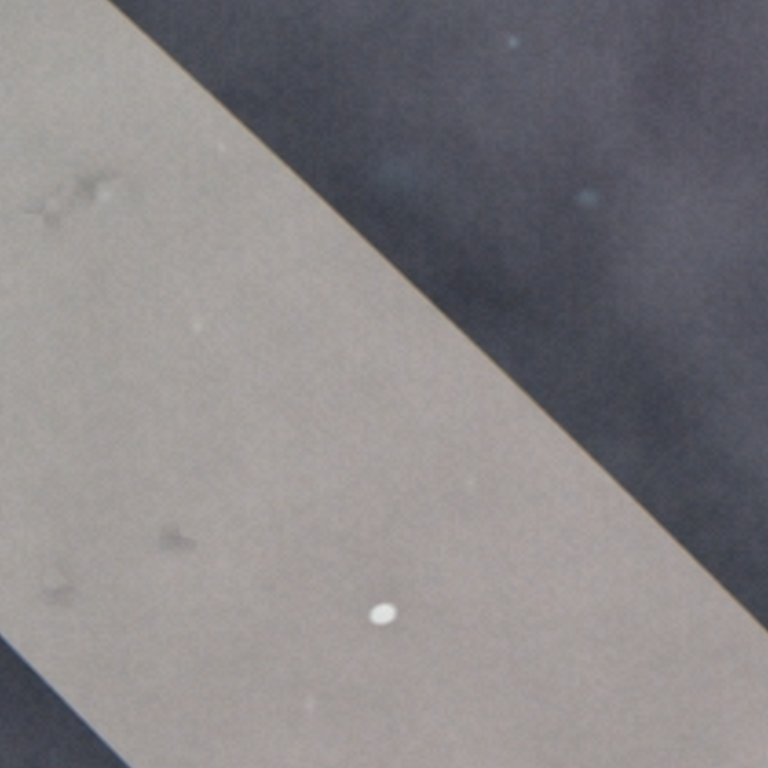
Give the GLSL for this texture, as a WebGL 1 fragment shader.

```glsl
precision highp float;

uniform vec2 u_resolution;

#define EDGE_SOFT 0.0045
#define EDGE_BOW 0.05
#define GRAIN_FREQ 210.0
#define GRAIN_LIGHT 0.045
#define GRAIN_DARK 0.05
#define MOTTLE_LIGHT 0.05
#define MOTTLE_DARK 0.13
#define FRINGE_WIDTH 0.006

float hash(vec2 p) {
  return fract(sin(dot(p, vec2(127.1, 311.7))) * 43758.5453);
}

float noise(vec2 p) {
  vec2 i = floor(p);
  vec2 f = fract(p);
  f = f * f * (3.0 - 2.0 * f);
  return mix(mix(hash(i), hash(i + vec2(1.0, 0.0)), f.x),
             mix(hash(i + vec2(0.0, 1.0)), hash(i + vec2(1.0, 1.0)), f.x), f.y);
}

float fbm(vec2 p) {
  float sum = 0.0;
  float amp = 0.5;
  for (int i = 0; i < 5; i++) {
    sum += amp * noise(p);
    p = mat2(0.8, 0.6, -0.6, 0.8) * p * 2.03 + 7.3;
    amp *= 0.5;
  }
  return sum;
}

// Soft round spot, 1 at its centre
float blob(vec2 p, vec2 centre, vec2 radius) {
  vec2 d = (p - centre) / radius;
  return exp(-dot(d, d));
}

// Signed distance to the upper edge, positive on the dark side
float upperEdge(vec2 p) {
  float y = 1.0 - 0.958 * (p.x - 0.141) + EDGE_BOW * (p.x - 0.141) * (1.0 - p.x);
  return (p.y - y) * 0.722;
}

// Signed distance to the lower edge, positive on the dark side
float lowerEdge(vec2 p) {
  return (0.173 - 1.02 * p.x - p.y) * 0.70;
}

vec3 paintedBand(vec2 p, float mottle) {
  vec3 col = mix(vec3(0.642, 0.630, 0.617), vec3(0.640, 0.612, 0.607),
                 smoothstep(0.1, 1.2, p.x + 0.6 * (1.0 - p.y)));
  col += (mottle - 0.48) * MOTTLE_LIGHT;

  // Grey scuffs
  float broken = smoothstep(0.3, 0.65, noise(p * 45.0));
  float scuff = blob(p, vec2(0.125, 0.755), vec2(0.045, 0.022))
              + blob(p, vec2(0.060, 0.720), vec2(0.030, 0.018))
              + blob(p, vec2(0.232, 0.298), vec2(0.045, 0.016))
              + blob(p, vec2(0.075, 0.235), vec2(0.022, 0.030));
  col -= scuff * broken * vec3(0.075, 0.073, 0.065);

  // Faint pale flecks
  float fleck = blob(p, vec2(0.137, 0.746), vec2(0.009))
              + blob(p, vec2(0.257, 0.577), vec2(0.007, 0.010))
              + blob(p, vec2(0.289, 0.807), vec2(0.007, 0.010))
              + blob(p, vec2(0.612, 0.371), vec2(0.008))
              + blob(p, vec2(0.404, 0.082), vec2(0.008, 0.013));
  col += fleck * 0.05;

  // Bright chip with a faint dark halo
  vec2 d = p - vec2(0.499, 0.2005);
  d = vec2(d.x + 0.3 * d.y, d.y - 0.3 * d.x);
  col -= 0.035 * exp(-dot(d, d) / 0.0009);
  float chip = 1.0 - smoothstep(0.6, 1.35, length(d / vec2(0.018, 0.0135)));
  return mix(col, vec3(0.87, 0.88, 0.87), chip);
}

vec3 asphalt(vec2 p, float depth, float mottle) {
  vec3 col = mix(vec3(0.262, 0.272, 0.308), vec3(0.325, 0.332, 0.372),
                 smoothstep(0.0, 0.24, depth));
  col += vec3(0.022, 0.010, 0.016) * blob(p, vec2(0.92, 0.88), vec2(0.25, 0.22));
  col -= 0.025 * blob(p, vec2(0.85, 0.48), vec2(0.14, 0.12));
  col += (mottle - 0.48) * MOTTLE_DARK;

  // Bluish patch and specks
  col += vec3(0.035, 0.050, 0.058) * blob(p, vec2(0.522, 0.772), vec2(0.045, 0.035));
  float speck = blob(p, vec2(0.668, 0.945), vec2(0.008))
              + blob(p, vec2(0.766, 0.743), vec2(0.014, 0.012));
  return col + speck * vec3(0.08, 0.12, 0.13);
}

void main() {
  vec2 p = gl_FragCoord.xy / u_resolution;
  float mottle = fbm(p * 8.0 + 3.0);
  float upper = upperEdge(p);
  float lower = lowerEdge(p);
  float depth = max(upper, lower);

  float dark = smoothstep(-EDGE_SOFT, EDGE_SOFT, depth);
  vec3 col = mix(paintedBand(p, mottle), asphalt(p, depth, mottle), dark);

  // Warm fringe above, cool fringe below
  float warm = exp(-pow(upper / FRINGE_WIDTH, 2.0));
  float cool = exp(-pow(lower / FRINGE_WIDTH, 2.0));
  col += warm * vec3(0.025, 0.0, -0.045) + cool * vec3(-0.03, 0.0, 0.045);

  // Fine grain
  float grain = 0.6 * noise(p * GRAIN_FREQ) + 0.4 * noise(p * GRAIN_FREQ * 0.47 + 19.0) - 0.5;
  vec3 tint = vec3(noise(p * 90.0 + 31.0), 0.5, noise(p * 90.0 + 67.0)) - 0.5;
  col += grain * mix(GRAIN_LIGHT, GRAIN_DARK, dark) + tint * 0.018;

  gl_FragColor = vec4(clamp(col, 0.0, 1.0), 1.0);
}
```
